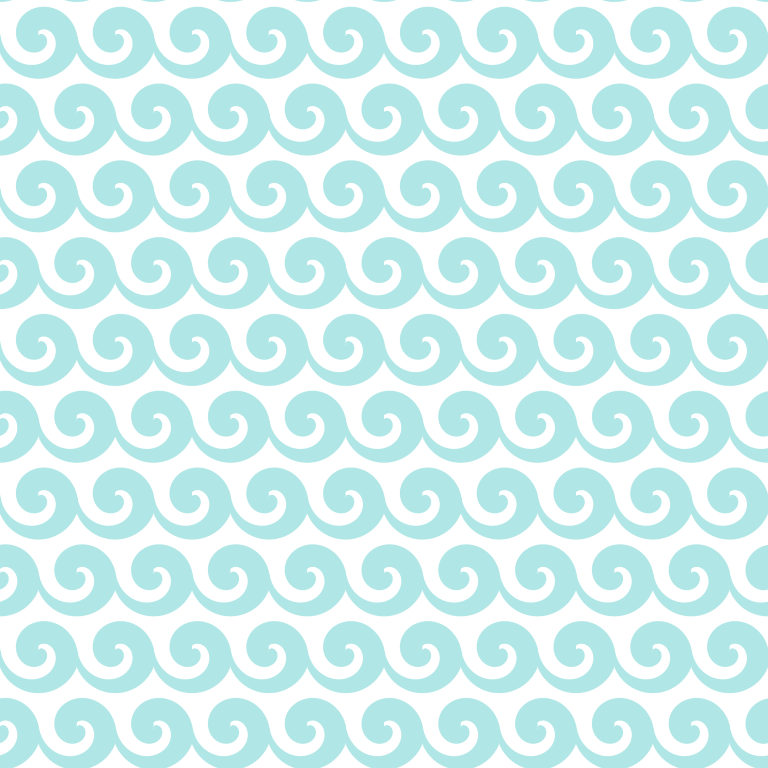
A three.js fragment shader for this pattern:

```glsl
// Rows of curling waves in pale aqua on white, every other row moved half a wave.
// Each curl is a white channel between two spirals in polar coordinates, and
// the underside of each row is a chain of circular arcs that meet in cusps.

#define REPEATS 10.0                        // waves across and rows down
#define AQUA vec3(0.69, 0.905, 0.90)
#define WHITE vec3(1.0)
#define ROW_CENTER 0.513                    // curl centre above the row base
#define ROW_BOTTOM 0.55                     // row extent below the curl centre
#define JOIN_X 0.49                         // distance left to the previous wave
#define ARC_RADIUS 0.5385                   // underside arc
#define CREST vec3(0.51, -0.122, 0.005)     // spiral radius by quarter turns
#define TROUGH vec3(0.49, -0.145, 0.0025)   // same, counted from the left side
#define TIP_QUARTER 5.0                     // where the channel ends
#define EDGE 0.009                          // half width of the soft edge, in waves

varying vec2 vUv;

const float HALF_PI = 1.5707963;

// Radius of a spiral that tightens with each quarter turn.
float spiral(vec3 k, float quarter) {
  return k.x + quarter * (k.y + quarter * k.z);
}

// Positive in the white above the crest and inside the curling channel.
float channel(vec2 p) {
  float r = length(p);
  float quarter = mod(atan(p.y, p.x) / HALF_PI, 4.0);
  float inside = -1.0;
  for (int turn = 0; turn < 2; turn++) {
    float outsideCrest = r - spiral(CREST, quarter);
    float aboveTrough = quarter < 2.0 ? 1.0 : spiral(TROUGH, quarter - 2.0) - r;
    float beforeTip = (TIP_QUARTER - quarter) * HALF_PI * r;
    // The open sky and the first turn have no tip.
    if (turn == 0) beforeTip = 1.0;
    inside = max(inside, min(min(outsideCrest, aboveTrough), beforeTip));
    quarter += 4.0;
  }
  return inside;
}

// Positive above the chain of arcs under a row.
float underside(vec2 p) {
  return ARC_RADIUS - length(vec2(fract(p.x + 0.5) - 0.5, p.y));
}

void main() {
  // Split into rows, then shift the odd ones by half a wave.
  vec2 p = vUv * REPEATS;
  float rowY = p.y - ROW_CENTER + ROW_BOTTOM;
  p.x -= 0.5 * mod(floor(rowY), 2.0);
  p.y = fract(rowY) - ROW_BOTTOM;

  // Each wave owns the strip between its two joins.
  vec2 curl = vec2(fract(p.x + JOIN_X) - JOIN_X, p.y);
  float wave = min(underside(p), -channel(curl));

  gl_FragColor = vec4(mix(WHITE, AQUA, smoothstep(-EDGE, EDGE, wave)), 1.0);
}
```
